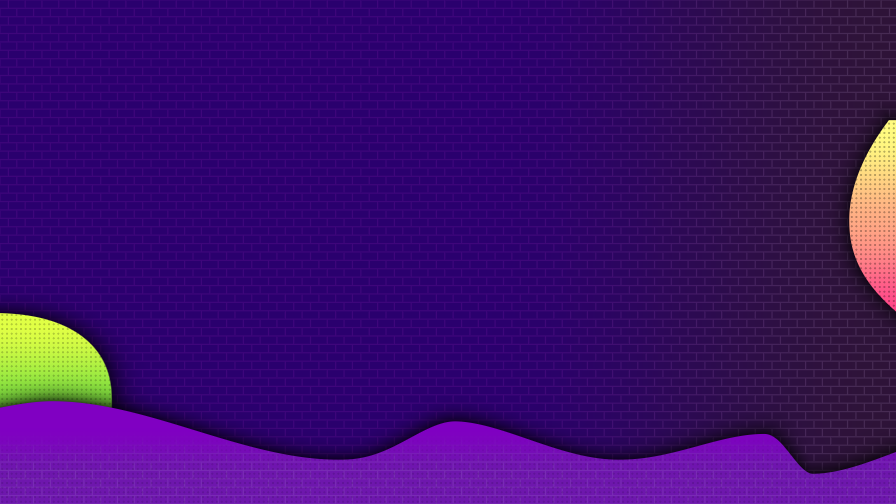
A WebGL 1 fragment shader for this background:

```glsl
precision highp float;
// Night-violet brick wall with a rolling purple hill, a lime mound and a sunset disc.
// Shapes are signed distances in units of canvas height; each casts a soft shadow,
// and repeated cells give the bricks and halftone dots.
uniform vec2 u_resolution;

// Palette
const vec3 WALL_VIOLET   = vec3(0.165, 0.0, 0.43);
const vec3 WALL_DUSK     = vec3(0.18, 0.075, 0.22);
const vec3 MORTAR_VIOLET = vec3(0.27, 0.03, 0.50);
const vec3 MORTAR_DUSK   = vec3(0.31, 0.20, 0.36);
const vec3 HILL_TOP      = vec3(0.50, 0.0, 0.76);
const vec3 HILL_BASE     = vec3(0.43, 0.09, 0.68);
const vec3 HILL_MORTAR   = vec3(0.50, 0.22, 0.72);
const vec3 LIME_TOP      = vec3(0.88, 1.0, 0.27);
const vec3 LIME_BASE     = vec3(0.50, 0.89, 0.25);
const vec3 SUN_TOP       = vec3(1.0, 0.98, 0.50);
const vec3 SUN_MID       = vec3(1.0, 0.66, 0.52);
const vec3 SUN_BASE      = vec3(1.0, 0.27, 0.54);

// Layout
const vec2  BRICK_SIZE    = vec2(0.0333, 0.01667);
const float MORTAR_WIDTH  = 0.0024;
const float DOT_PITCH     = 0.00926;
const float DOT_RADIUS    = 0.0021;
const vec2  LIME_CENTER   = vec2(-0.023, 0.201);
const vec2  LIME_RADII    = vec2(0.245, 0.178);
const float LIME_POWER    = 2.4;
const vec2  SUN_LEFT      = vec2(1.685, 0.565);
const float SUN_CUT       = 0.7616;
const float SHADOW_SIZE   = 0.035;

float pixel; // height of one pixel in canvas units

float inside(float d) {
  return clamp(0.5 - d / pixel, 0.0, 1.0);
}

vec3 castShadow(vec3 color, float d, float strength) {
  float s = max(d, 0.0) / SHADOW_SIZE;
  return color * (1.0 - strength * exp(-1.6 * s - 0.6 * s * s));
}

// Coverage of a thin line at distance d from its axis
float thinLine(float d, float width) {
  float c = (0.5 * (width + pixel) - d) / pixel;
  return clamp(c, 0.0, min(1.0, width / pixel));
}

// Mortar of a running-bond wall
float mortar(vec2 p) {
  vec2 cell = p / BRICK_SIZE;
  cell.x += 0.5 * mod(floor(cell.y), 2.0);
  vec2 edge = (0.5 - abs(fract(cell) - 0.5)) * BRICK_SIZE;
  return max(thinLine(edge.x, MORTAR_WIDTH), thinLine(edge.y, MORTAR_WIDTH));
}

float halftone(vec2 p) {
  float d = length((fract(p / DOT_PITCH) - 0.5) * DOT_PITCH);
  return 1.0 - smoothstep(DOT_RADIUS - 0.5 * pixel, DOT_RADIUS + 0.5 * pixel, d);
}

// Smooth climb from a to b; bias above one delays it
float climb(float a, float b, float x, float bias) {
  float t = pow(clamp((x - a) / (b - a), 0.0, 1.0), bias);
  return t * t * (3.0 - 2.0 * t);
}

// Crests and troughs joined by smooth climbs
float hillHeight(float x) {
  float h = 0.176 + 0.028 * climb(-0.116, 0.104, x, 1.0);
  h -= 0.116 * climb(0.104, 0.671, x, 1.0);
  h += 0.076 * climb(0.671, 0.903, x, 1.25);
  h -= 0.076 * climb(0.903, 1.227, x, 0.92);
  h += 0.051 * climb(1.227, 1.516, x, 1.08);
  h -= 0.079 * climb(1.516, 1.613, x, 1.1);
  return h + 0.0835 * climb(1.613, 1.944, x, 0.96);
}

float hillDistance(vec2 p) {
  float h = hillHeight(p.x);
  float slope = (hillHeight(p.x + 0.002) - h) / 0.002;
  return (p.y - h) / sqrt(1.0 + slope * slope);
}

float limeDistance(vec2 p) {
  vec2 q = pow(abs(p - LIME_CENTER) / LIME_RADII + 1e-5, vec2(LIME_POWER));
  return (pow(q.x + q.y, 1.0 / LIME_POWER) - 1.0) * LIME_RADII.y;
}

// Curved left rim, trimmed flat at the top
float sunDistance(vec2 p) {
  float dy = p.y - SUN_LEFT.y;
  vec3 rim = dy > 0.0 ? vec3(0.197, 0.079, 1.9) : vec3(0.183, 0.0926, 2.3);
  float t = abs(dy) / rim.x + 1e-4;
  float offset = rim.y * pow(t, rim.z);
  float slope = offset * rim.z / (t * rim.x);
  float side = (SUN_LEFT.x + offset - p.x) / sqrt(1.0 + slope * slope);
  return max(side, p.y - SUN_CUT);
}

void main() {
  vec2 p = gl_FragCoord.xy / u_resolution.y;
  pixel = 1.0 / u_resolution.y;
  float bricks = mortar(p);
  float dots = halftone(p);

  // Wall, fading to dusk on the right
  float dusk = smoothstep(0.95, 1.78, p.x);
  vec3 color = mix(WALL_VIOLET, WALL_DUSK, dusk);
  color = mix(color, mix(MORTAR_VIOLET, MORTAR_DUSK, dusk), 0.75 * bricks);

  // Sunset disc
  float d = sunDistance(p);
  vec3 fill = mix(SUN_BASE, SUN_MID, smoothstep(0.37, 0.57, p.y));
  fill = mix(fill, SUN_TOP, smoothstep(0.54, 0.74, p.y)) * (1.0 - 0.28 * dots);
  color = mix(castShadow(color, d, 0.6), fill, inside(d));

  // Lime mound
  d = limeDistance(p);
  fill = mix(LIME_BASE, LIME_TOP, smoothstep(0.19, 0.36, p.y)) * (1.0 - 0.2 * dots);
  color = mix(castShadow(color, d, 0.6), fill, inside(d));

  // Hill, textured toward its foot
  d = hillDistance(p);
  float foot = 1.0 - smoothstep(0.06, 0.15, p.y);
  fill = mix(HILL_TOP, HILL_BASE, foot);
  fill = mix(fill, HILL_MORTAR, 0.6 * foot * bricks) * (1.0 - 0.12 * foot * dots);
  color = mix(castShadow(color, d, 0.65), fill, inside(d));

  gl_FragColor = vec4(color, 1.0);
}
```
